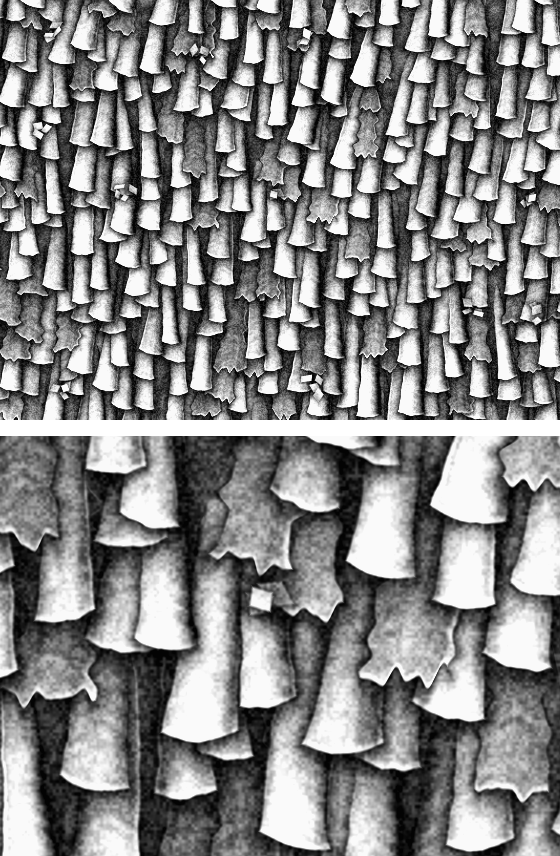
Top, the full canvas; bottom, a detail of the centre.
Give the GLSL for this texture, as a Shadertoy shader.

```glsl
// Grey micrograph of densely overlapping, tapered scales hanging downward, with loose chips.

const vec2  CELL        = vec2(0.056, 0.086); // spacing of scale tips
const float HALF_WIDTH  = 0.028;   // at the tip
const float LENGTH      = 0.215;
const float TAPER       = 0.52;    // width at the root relative to the tip
const float LEAN        = 0.07;    // mean tilt in radians
const float RAGGED      = 0.17;    // share of broken, flat scales
const float SOFT_EDGE   = 0.0017;
const vec2  SHADOW_SIZE = vec2(0.010, 0.018);
const float SHADOW      = 0.88;
const float GAIN        = 1.36;
const float GRAIN       = 0.24;
const float CHIP_CELL   = 0.2;
const float CHIP_SHARE  = 0.3;

float hash(vec2 p) {
    vec3 q = fract(vec3(p.xyx) * 0.1031);
    q += dot(q, q.yzx + 33.33);
    return fract((q.x + q.y) * q.z);
}

float noise(vec2 p) {
    vec2 i = floor(p), f = fract(p);
    f = f * f * (3.0 - 2.0 * f);
    return mix(mix(hash(i), hash(i + vec2(1, 0)), f.x),
               mix(hash(i + vec2(0, 1)), hash(i + vec2(1, 1)), f.x), f.y);
}

vec2 rotate(vec2 p, float a) {
    float c = cos(a), s = sin(a);
    return vec2(c * p.x - s * p.y, s * p.x + c * p.y);
}

// Paints one scale and its shadow over the grey value beneath it.
float paintScale(float grey, vec2 p, vec2 id, float soft) {
    vec2 seed = id + 57.0;
    float r1 = hash(seed), r2 = hash(seed + 11.3), r3 = hash(seed + 23.7);
    float r4 = hash(seed + 37.1), r5 = hash(seed + 51.9);
    float ragged = step(1.0 - RAGGED, r5);

    // Odd columns sit half a row higher, so they lie above their neighbours
    float stagger = 0.5 * mod(id.x, 2.0);
    vec2 tip = (id + vec2(0.5 + (r1 - 0.5) * 0.9, stagger + (r2 - 0.5) * 0.85)) * CELL;
    float angle = LEAN + (noise(tip * 3.0 + 20.0) - 0.5) * 0.3 + (r3 - 0.5) * 0.28;
    vec2 q = rotate(p - tip, angle);

    // Outline: narrow root, flared tip with a slanted curved rim
    float len = LENGTH * mix(0.8, 1.1, r4);
    float t = clamp(q.y / len, 0.0, 1.0);
    float halfW = HALF_WIDTH * mix(0.72, 1.12, r3) * (1.0 + 0.15 * ragged);
    float w = halfW * mix(1.0, TAPER, t) * sqrt(clamp((1.0 - t) * 5.0, 0.0, 1.0));
    w += halfW * 0.1 * exp(-max(q.y, 0.0) / 0.012);
    w += (noise(vec2(q.y * 75.0, r1 * 90.0)) - 0.5) * mix(0.003, 0.014, ragged);
    float rim = q.y - (r1 - 0.5) * 0.5 * q.x - 0.22 * q.x * q.x / halfW;
    rim += (noise(vec2(q.x * 110.0, r2 * 90.0)) - 0.5) * mix(0.003, 0.02, ragged);
    float side = w - abs(q.x);

    // Soft shadow around the free end
    vec2 gap = max(vec2(-side, -rim), 0.0) / SHADOW_SIZE;
    float fade = 1.0 - smoothstep(0.25, 1.0, t);
    grey *= 1.0 - SHADOW * fade * exp(-1.3 * length(gap));

    // Rounded body with cross ripples and lengthwise streaks
    float u = clamp(q.x / max(w, 0.002), -1.2, 1.2);
    float ridge = mix(-0.5, 0.3, r2);
    float body = 1.0 - mix(0.6, 0.22, ragged) * (u - ridge) * (u - ridge);
    body *= mix(0.68, 1.0, r4) * mix(1.0, 0.6, ragged) * mix(1.06, 0.58, t);
    float ripple = noise(vec2(q.x * 60.0, q.y * 150.0 + abs(q.x) * 90.0) + r1 * 80.0);
    float streak = noise(vec2(q.x * 170.0, q.y * 22.0) + r2 * 80.0);
    body += (ripple - 0.5) * 0.17 + (streak - 0.5) * 0.14;

    // Bright rim and one bright side edge
    body += 0.24 * (1.0 - smoothstep(0.001, 0.007, rim));
    float litSide = r5 < 0.4 ? -1.0 : 1.0;
    body += 0.3 * smoothstep(0.78, 0.95, u * litSide) * step(0.35, r1);

    float mask = smoothstep(-soft, soft, min(side, rim)) * step(q.y, len);
    return mix(grey, max(body, 0.0), mask);
}

// Paints a small cluster of angular fragments in some cells.
float paintChips(float grey, vec2 p, float soft) {
    vec2 id = floor(p / CHIP_CELL) + 91.0;
    if (hash(id) > CHIP_SHARE) return grey;
    vec2 local = (fract(p / CHIP_CELL) - 0.5) * CHIP_CELL;
    vec2 centre = (vec2(hash(id + 3.1), hash(id + 7.7)) - 0.5) * 0.09;
    for (int i = 0; i < 4; i++) {
        vec2 s = id + float(i) * 13.7;
        vec2 offset = (vec2(hash(s + 1.3), hash(s + 2.9)) - 0.5) * 0.042;
        vec2 q = rotate(local - centre - offset, hash(s + 4.1) * 6.28);
        q.x += q.y * (hash(s + 9.2) - 0.5);
        vec2 size = vec2(0.006, 0.004) + 0.007 * vec2(hash(s + 5.3), hash(s + 6.8));
        vec2 d = abs(q) - size;
        float dist = max(d.x, d.y);
        grey *= 1.0 - 0.6 * exp(-max(dist, 0.0) / 0.006);
        float face = mix(0.5, 0.95, hash(s + 8.4)) + 14.0 * q.x;
        grey = mix(grey, face, 1.0 - smoothstep(-soft, soft, dist));
    }
    return grey;
}

void mainImage(out vec4 fragColor, in vec2 fragCoord) {
    vec2 p = fragCoord / iResolution.y;
    float soft = max(SOFT_EDGE, 0.7 / iResolution.y);
    float grey = 0.2 + 0.25 * noise(p * 45.0);

    // Lower rows first, even columns before odd ones
    vec2 base = floor(p / CELL);
    base.x = 2.0 * floor(base.x * 0.5) - 2.0;
    for (int row = -4; row <= 1; row++)
        for (int k = 0; k < 6; k++)
            grey = paintScale(grey, p, base + vec2(2 * (k % 3) + k / 3, row), soft);
    grey = paintChips(grey, p, soft);

    // Exposure, film grain and contrast
    grey *= GAIN;
    grey += GRAIN * (noise(p * 400.0) + 0.5 * noise(p * 230.0 + 9.0) - 0.75);
    grey = clamp(grey, 0.0, 1.0);
    grey = mix(grey, smoothstep(0.0, 1.0, grey), 0.35);
    fragColor = vec4(vec3(0.01 + 0.97 * grey), 1.0);
}
```
